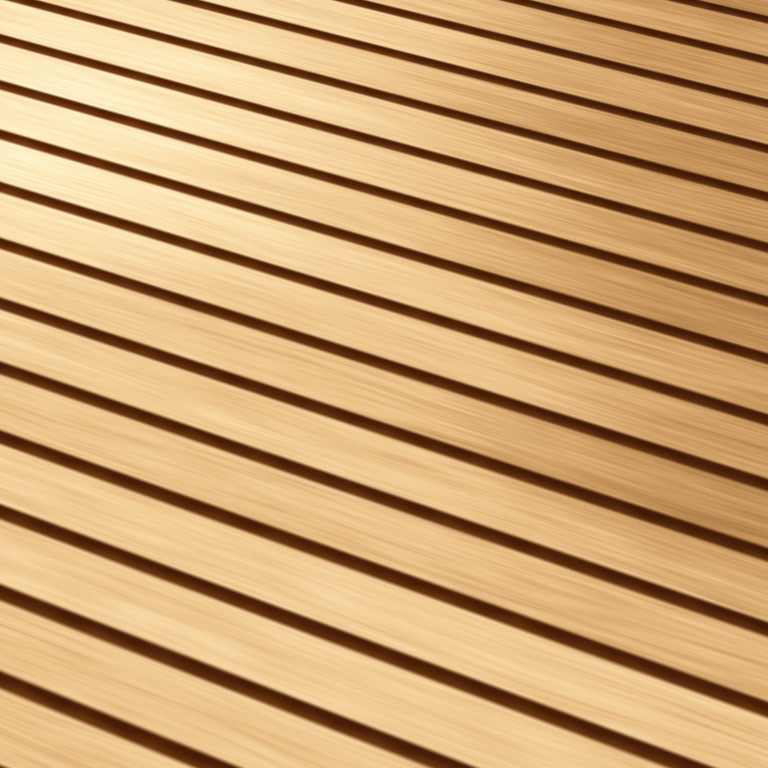
Give the GLSL for this texture, as a three.js fragment shader.

```glsl
varying vec2 vUv;

const vec3 GLOW_CREAM = vec3(1.0, 0.96, 0.82);
const vec3 CREAM = vec3(0.98, 0.87, 0.67);
const vec3 HONEY = vec3(0.92, 0.76, 0.54);
const vec3 TAN = vec3(0.79, 0.59, 0.37);
const vec3 DEEP_OAK = vec3(0.63, 0.44, 0.25);
const vec3 GROOVE_SHADOW = vec3(0.28, 0.115, 0.02);
const vec3 GROOVE_WALL = vec3(0.41, 0.21, 0.07);

const float GROOVE_HALF_WIDTH = 0.097;
const float EDGE_SOFTNESS = 0.035;

float hash(float n) {
  return fract(sin(n * 91.37 + 4.7) * 4375.85);
}

vec2 gradientAt(vec2 cell) {
  float angle = 6.2832 * fract(sin(dot(cell, vec2(127.1, 311.7))) * 4375.85);
  return vec2(cos(angle), sin(angle));
}

float gradientNoise(vec2 p) {
  vec2 i = floor(p);
  vec2 f = fract(p);
  vec2 u = f * f * f * (f * (f * 6.0 - 15.0) + 10.0);
  float a = dot(gradientAt(i), f);
  float b = dot(gradientAt(i + vec2(1.0, 0.0)), f - vec2(1.0, 0.0));
  float c = dot(gradientAt(i + vec2(0.0, 1.0)), f - vec2(0.0, 1.0));
  float d = dot(gradientAt(i + vec2(1.0, 1.0)), f - vec2(1.0, 1.0));
  return mix(mix(a, b, u.x), mix(c, d, u.x), u.y);
}

// Perspective: x runs along the boards, y counts boards towards the viewer
vec2 deckCoords(vec2 p) {
  float depth = 1.0 + 0.022 * p.x + 0.516 * p.y;
  float along = p.x + 0.3 * p.y;
  float across = 0.13 - 4.737 * p.x + 17.96 * p.y;
  return vec2(along, across) / depth;
}

// Streaks stretched along each board, bent by a slow wave
float woodGrain(vec2 deck, float seed) {
  vec2 p = deck + vec2(seed * 37.0, seed * 11.0);
  float bend = 0.12 * gradientNoise(p * vec2(3.0, 1.2));
  p.y += bend;
  float broad = gradientNoise(p * vec2(2.5, 4.0));
  float streaks = gradientNoise(p * vec2(7.0, 13.0));
  float fibres = gradientNoise(p * vec2(16.0, 25.0));
  return 0.45 * broad + 0.5 * streaks + 0.45 * fibres;
}

// Warm glow at the upper left, soft shade along the right
float lightTone(vec2 p) {
  vec2 q = (p - vec2(0.08, 0.14)) / vec2(0.34, 0.21);
  float glow = exp(-dot(q, q));
  float shade = smoothstep(0.38, 1.02, p.x - 0.2 * (p.y - 0.2));
  shade *= 1.0 - 0.72 * smoothstep(0.6, 0.95, p.y);
  vec2 r = (p - vec2(0.78, 0.64)) / vec2(0.28, 0.07);
  r.y -= 1.2 * r.x;
  float shadowBand = exp(-dot(r, r));
  return 1.5 * glow - 1.3 * shade - 0.4 * shadowBand;
}

vec3 woodColour(float tone) {
  vec3 colour = mix(DEEP_OAK, TAN, clamp(tone, 0.0, 1.0));
  colour = mix(colour, HONEY, clamp(tone - 1.0, 0.0, 1.0));
  colour = mix(colour, CREAM, clamp(tone - 2.0, 0.0, 1.0));
  return mix(colour, GLOW_CREAM, clamp(tone - 3.0, 0.0, 1.0));
}

vec3 grooveColour(float offset, vec2 deck, float light) {
  float wall = smoothstep(-0.05, 0.1, offset);
  wall += 0.45 * gradientNoise(deck * vec2(32.0, 5.0));
  vec3 colour = mix(GROOVE_SHADOW, GROOVE_WALL, clamp(wall, 0.0, 1.0));
  return colour * (1.0 + 0.1 * light);
}

void main() {
  vec2 p = vec2(vUv.x, 1.0 - vUv.y);
  vec2 deck = deckCoords(p);
  float board = floor(deck.y);
  float offset = fract(deck.y + 0.5) - 0.5;
  float light = lightTone(p);

  // Board tone with its own tint and grain
  float tint = 0.5 * (hash(board) - 0.5);
  float tone = 2.15 + light + tint + 0.95 * woodGrain(deck, hash(board + 40.0));
  vec3 wood = woodColour(tone);

  // Dark gaps between boards
  float edge = abs(offset) - GROOVE_HALF_WIDTH;
  float boardMask = smoothstep(-EDGE_SOFTNESS, EDGE_SOFTNESS, edge);
  vec3 groove = grooveColour(offset, deck, light);

  gl_FragColor = vec4(mix(groove, wood, boardMask), 1.0);
}
```
